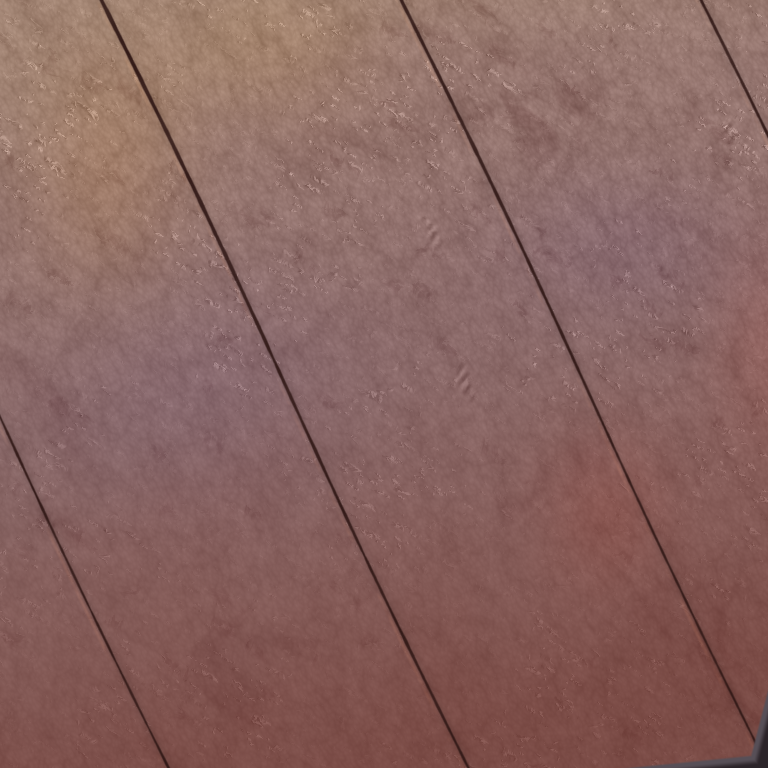
Give the GLSL for this texture, as a Shadertoy shader.

```glsl
// Worn, slanted wooden boards with dark seams, fading from tan through mauve to brick red.

const float SLANT = 0.478;          // sideways run of a seam per unit of height
const float BOARD_WIDTH = 0.3523;   // measured square to the seams
const float SEAM_OFFSET = 0.5503;
const float SEAM_HALF_WIDTH = 0.0021;
const float SEAM_SOFTNESS = 0.0012;
const float SEAM_BEND = 0.003;
const float MOTTLE = 0.07;
const float FLECK_STRENGTH = 0.13;
const float STAIN_STRENGTH = 0.11;

const vec3 BRICK = vec3(0.475, 0.29, 0.268);
const vec3 ROSE  = vec3(0.51, 0.35, 0.335);
const vec3 MAUVE = vec3(0.53, 0.40, 0.395);
const vec3 DUST  = vec3(0.57, 0.445, 0.42);
const vec3 TAN   = vec3(0.62, 0.505, 0.44);
const vec3 SEAM  = vec3(0.19, 0.095, 0.085);
const vec3 FRAME_RIM  = vec3(0.34, 0.31, 0.34);
const vec3 FRAME_DARK = vec3(0.17, 0.14, 0.16);

// Centres of the rows of short tool marks
const vec2 TOOL_MARKS[3] = vec2[3](vec2(0.56, 0.70), vec2(0.605, 0.505), vec2(0.95, 0.83));

vec2 hash2(vec2 p) {
    vec3 h = fract(p.xyx * vec3(0.1031, 0.1030, 0.0973));
    h += dot(h, h.yzx + 33.33);
    return fract((h.xx + h.yz) * h.zy);
}

// Cellular noise: x = distance to the nearest point, y = random id of that point
vec2 cellular(vec2 p) {
    vec2 base = floor(p), best = vec2(9.0, 0.0);
    for (int j = -1; j <= 1; j++)
    for (int i = -1; i <= 1; i++) {
        vec2 cell = base + vec2(i, j);
        float d = length(cell + hash2(cell + 200.0) - p);
        if (d < best.x) best = vec2(d, hash2(cell + 431.0).x);
    }
    return best;
}

// Soft clouds from layered, warped sines, roughly -1 to 1
float clouds(vec2 p) {
    float sum = 0.0, amp = 0.5;
    for (int i = 0; i < 5; i++) {
        p += 0.6 * sin(p.yx * 1.3 + float(i) * 1.7);
        sum += amp * sin(p.x) * cos(p.y + 0.8);
        p = mat2(1.5, 1.1, -1.1, 1.5) * p + 2.3;
        amp *= 0.62;
    }
    return sum;
}

// Rotates canvas position to x across, y along the boards
vec2 toBoard(vec2 p) {
    vec2 across = normalize(vec2(1.0, SLANT));
    return vec2(dot(p, across), dot(p, vec2(across.y, -across.x)));
}

float blob(vec2 p, vec2 centre, vec2 size) {
    vec2 r = (p - centre) / size;
    return exp(-dot(r, r));
}

vec3 fadedPaint(vec2 p) {
    float s = p.y + 0.22 * (0.5 - p.x) + 0.045 * clouds(p * 7.0);
    vec3 c = mix(BRICK, ROSE, smoothstep(-0.02, 0.30, s));
    c = mix(c, MAUVE, smoothstep(0.22, 0.55, s));
    c = mix(c, DUST, smoothstep(0.52, 0.84, s));
    c = mix(c, TAN, smoothstep(0.80, 1.10, s));
    // Local tints: ochre, violet and red
    c += vec3(0.035, 0.018, -0.030) * blob(p, vec2(0.14, 0.78), vec2(0.10, 0.15));
    c += vec3(0.018, 0.008, -0.025) * blob(p, vec2(0.36, 0.93), vec2(0.15, 0.10));
    float violet = blob(p, vec2(0.25, 0.50), vec2(0.20, 0.16)) + blob(p, vec2(0.80, 0.68), vec2(0.15, 0.09));
    c += vec3(-0.012, -0.005, 0.020) * violet;
    float red = blob(p, vec2(0.79, 0.34), vec2(0.08, 0.10)) + blob(p, vec2(1.0, 0.56), vec2(0.07, 0.13));
    return c + vec3(0.025, -0.015, -0.022) * red;
}

void mainImage(out vec4 fragColor, in vec2 fragCoord) {
    vec2 p = fragCoord / iResolution.xy;
    float px = 1.0 / iResolution.y;
    vec2 q = toBoard(p);

    // Seam distance and board number
    float across = q.x - SEAM_OFFSET - SEAM_BEND * sin(6.2832 * (1.0 - p.y));
    float seamId = round(across / BOARD_WIDTH);
    float d = across - seamId * BOARD_WIDTH;
    float board = floor(across / BOARD_WIDTH);
    vec3 col = fadedPaint(p) + 0.008 * (hash2(vec2(board + 7.0, 3.0)).x - 0.5);

    // Mottled grain, stretched along the boards and rougher towards the top
    float rough = mix(0.5, 1.0, smoothstep(0.1, 0.9, p.y));
    float freq = 24.0, amp = MOTTLE * 0.7;
    for (int i = 0; i < 4; i++) {
        vec2 grain = q * vec2(freq, freq * 0.65) + 0.5 * clouds(q * freq * 0.4);
        col += rough * amp * (0.5 - cellular(grain + float(i) * 9.0).x);
        freq *= 2.1;
        amp *= 1.02;
    }

    // Brown stains
    float wear = clouds(p * 11.0 + 4.0);
    float stain = smoothstep(0.3, 0.85, wear) * 0.3
        + 0.8 * blob(p, vec2(0.70, 0.85), vec2(0.10, 0.06)) * smoothstep(-0.2, 0.5, clouds(p * 34.0));
    vec2 spot = cellular(q * vec2(38.0, 28.0) + 0.6 * clouds(q * 90.0));
    stain += 0.5 * rough * step(0.9, spot.y) * smoothstep(0.5, 0.05, spot.x);
    col -= STAIN_STRENGTH * vec3(0.9, 1.0, 0.95) * stain;

    // Small pale chips in clusters, each with a shaded side
    float cluster = smoothstep(-0.15, 0.5, clouds(p * 13.0 + 1.0));
    for (int i = 0; i < 2; i++) {
        float size = 85.0 + 65.0 * float(i);
        vec2 c = q * vec2(size, size * 0.7) + 0.9 * clouds(q * size * 1.3) + float(i) * 31.0;
        vec2 chip = cellular(c), shade = cellular(c + vec2(0.3, 0.2));
        float light = step(0.84, chip.y) * smoothstep(0.36, 0.05, chip.x);
        float dark = step(0.84, shade.y) * smoothstep(0.36, 0.05, shade.x);
        col += FLECK_STRENGTH * rough * (0.25 + 0.75 * cluster) * (light - 0.5 * dark);
    }

    // Broken rows of short tool marks
    for (int i = 0; i < 3; i++) {
        vec2 r = q - toBoard(TOOL_MARKS[i]);
        float row = blob(r, vec2(0.0), vec2(0.009, 0.036));
        float broken = smoothstep(-0.3, 0.4, clouds(q * 75.0 + float(i)));
        col += 0.085 * row * broken * sin(r.y * 430.0 + r.x * 200.0 + 2.5 * clouds(q * 45.0));
    }

    // Worn pale lip, shadow and uneven dark gap of each seam
    float breadth = 0.8 + 0.35 * smoothstep(0.2, 0.9, p.y) - 0.15 * abs(seamId);
    float width = SEAM_HALF_WIDTH * breadth + 0.0006 * clouds(q * 70.0);
    float lip = smoothstep(0.004, 0.0, abs(d + 0.0055)) * smoothstep(-0.4, 0.5, clouds(q * 22.0));
    col += vec3(0.075, 0.05, 0.03) * lip;
    col *= 1.0 - 0.16 * exp(-abs(d) / 0.004);
    float soft = max(SEAM_SOFTNESS, px);
    float depth = 0.88 + 0.12 * clouds(q * 30.0 + seamId);
    col = mix(col, SEAM, depth * smoothstep(width + soft, width - soft, abs(d)));

    // Dark frame at the lower right corner
    float frame = max(p.x - 0.974 - 0.26 * p.y, 0.10 * (p.x - 0.82) - p.y);
    vec3 frameColor = mix(FRAME_RIM, FRAME_DARK, smoothstep(0.004, 0.013, frame));
    col = mix(col, frameColor, smoothstep(-1.5 * px, 1.5 * px, frame));

    fragColor = vec4(clamp(col, 0.0, 1.0), 1.0);
}
```
